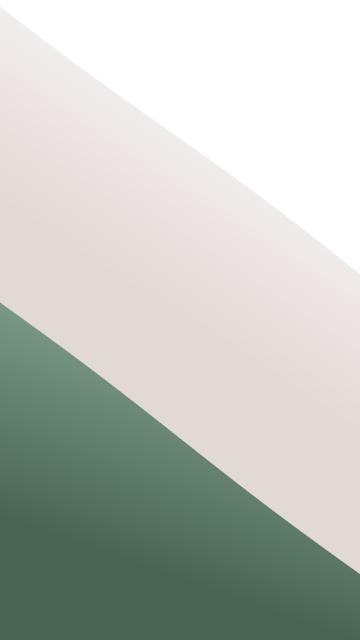
This background is drawn by a WebGL 1 fragment shader. Its source:

```glsl
precision highp float;
// Two gently waving diagonal bands, blush over deep green, beneath a white corner.

uniform vec2 u_resolution;

const float PI = 3.14159;

// Colours
const vec3 WHITE = vec3(1.0);
const vec3 BLUSH_RIM = vec3(0.941, 0.931, 0.932);
const vec3 BLUSH_PINK = vec3(0.937, 0.906, 0.906);
const vec3 BLUSH_SAND = vec3(0.888, 0.848, 0.832);
const vec3 GREEN_LIGHT = vec3(0.478, 0.596, 0.525);
const vec3 GREEN_DARK = vec3(0.290, 0.396, 0.325);

// Edges: height at the left, height at the right, full wave, half wave
const vec4 BLUSH_EDGE = vec4(0.9896, 0.5716, -0.0035, 0.003);
const vec4 GREEN_EDGE = vec4(0.5273, 0.1029, 0.0033, 0.0);

// Gradients: tilt, and the heights of their stops at the left
const float BLUSH_TILT = 0.377;
const vec3 BLUSH_STOPS = vec3(0.987, 0.902, 0.690);
const float GREEN_TILT = 0.197;
const vec2 GREEN_STOPS = vec2(0.527, 0.193);

const float EDGE_SOFTNESS = 1.25;

// Progress from one height down to a lower one, clamped to 0..1
float descend(float high, float low, float height) {
  return clamp((high - height) / (high - low), 0.0, 1.0);
}

// Coverage of the area below a sloping, waving edge
float below(vec4 edge, vec2 uv) {
  float wave = edge.z * sin(2.0 * PI * uv.x) + edge.w * sin(PI * uv.x);
  float gap = mix(edge.x, edge.y, uv.x) + wave - uv.y;
  return clamp(gap * u_resolution.y / EDGE_SOFTNESS + 0.5, 0.0, 1.0);
}

vec3 blushColor(vec2 uv) {
  float height = uv.y + BLUSH_TILT * uv.x;
  vec3 upper = mix(BLUSH_RIM, BLUSH_PINK, descend(BLUSH_STOPS.x, BLUSH_STOPS.y, height));
  return mix(upper, BLUSH_SAND, descend(BLUSH_STOPS.y, BLUSH_STOPS.z, height));
}

vec3 greenColor(vec2 uv) {
  float height = uv.y + GREEN_TILT * uv.x;
  return mix(GREEN_LIGHT, GREEN_DARK, descend(GREEN_STOPS.x, GREEN_STOPS.y, height));
}

void main() {
  vec2 uv = gl_FragCoord.xy / u_resolution;

  // Layer the bands from back to front
  vec3 color = mix(WHITE, blushColor(uv), below(BLUSH_EDGE, uv));
  color = mix(color, greenColor(uv), below(GREEN_EDGE, uv));

  gl_FragColor = vec4(color, 1.0);
}
```
